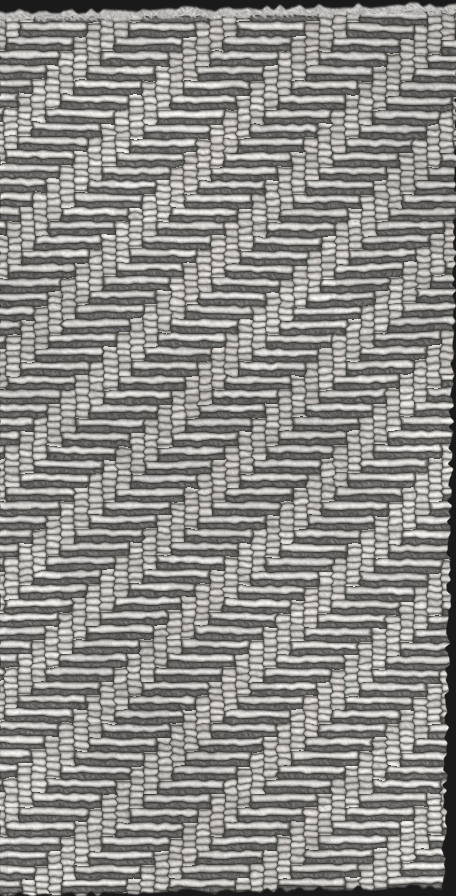
A Shadertoy shader for this texture:

```glsl
// Woven wool rug: diagonal bands of bead stitches between light and dark bars.

const vec2 GRID = vec2(33.5, 64.0);   // stitch columns, pairs of rows
const float REPEAT = 8.0;             // columns in one repeat
const float BEAD_SPAN = 3.0;          // full bead columns in one repeat
const vec3 BACKDROP = vec3(0.10, 0.10, 0.10);
const vec3 GROOVE = vec3(0.21, 0.21, 0.195);
const vec3 DARK_WOOL = vec3(0.385, 0.38, 0.375);
const vec3 LIGHT_WOOL = vec3(0.87, 0.86, 0.85);
const vec3 WARM_WOOL = vec3(0.86, 0.835, 0.82);

float hash(vec2 p) {
    vec3 q = fract(vec3(p.xyx) * 0.1031);
    q += dot(q, q.yzx + 33.33);
    return fract((q.x + q.y) * q.z);
}

float noise(vec2 p) {
    vec2 i = floor(p), f = fract(p);
    f = f * f * (3.0 - 2.0 * f);
    return mix(mix(hash(i), hash(i + vec2(1, 0)), f.x),
               mix(hash(i + vec2(0, 1)), hash(i + vec2(1, 1)), f.x), f.y);
}

// Rounded height of a strand; t is 0 to 1 across its width
float strand(float t) {
    float v = t * 2.0 - 1.0;
    return 1.0 - v * v;
}

// Fade to zero at both ends of a span
float spanEnds(float t, float span, float soft) {
    return smoothstep(-0.06, soft, min(t, span - t));
}

// Plump short loops, two to a pair of rows, staggered between columns
vec3 beadStitch(vec2 g, float fibre) {
    float column = floor(g.x);
    float y = g.y * 2.0 + 0.5 * mod(column, 2.0) + 0.3 * hash(vec2(column, floor(g.y / 6.0)));
    vec2 id = vec2(column, floor(y));
    vec2 v = vec2(fract(g.x), fract(y)) * 2.0 - 1.0;
    float x2 = v.x * v.x;
    float body = max(1.0 - 0.85 * v.y * v.y - 0.75 * x2 * x2 * x2, 0.0);
    vec3 wool = mix(WARM_WOOL, LIGHT_WOOL, hash(vec2(column, 7.0)));
    wool *= 0.89 + 0.15 * hash(id) + 0.18 * (fibre - 0.5);
    return mix(GROOVE * 1.5, wool, body);
}

// Long floats: a light strand above a darker speckled one
vec3 barStitch(vec2 g, float along, float span, float fibre) {
    const float SPLIT = 0.43;
    float v = fract(g.y);
    float row = floor(g.y);
    float ends = spanEnds(along, span, 0.3);
    float darkBody = strand(min(v / SPLIT, 1.0)) * ends;
    float lightBody = strand(max((v - SPLIT) / (1.0 - SPLIT), 0.0)) * ends;
    vec3 light = LIGHT_WOOL * (0.95 + 0.1 * hash(vec2(row, floor(g.x / 4.0))));
    light *= 1.0 + 0.16 * (fibre - 0.5);
    vec3 dark = DARK_WOOL * (0.72 + 0.7 * fibre);
    vec3 color = mix(GROOVE * 1.1, dark, darkBody);
    return mix(color, light, lightBody);
}

// Coverage of the rug, with a frayed outline
float rugMask(vec2 uv, float pixel) {
    float frayX = (noise(vec2(uv.y * 170.0, 3.0)) - 0.5) * 0.012;
    float frayY = (noise(vec2(uv.x * 70.0, 9.0)) - 0.5) * 0.006;
    float right = mix(0.972, 1.006, uv.y) + frayX - uv.x;
    float left = uv.x + 0.001 - frayX * 0.4;
    float top = mix(0.986, 0.995, uv.x) + frayY - uv.y;
    float bottom = uv.y - mix(0.001, 0.011, uv.x) - frayY;
    float inside = min(min(left, right), min(top, bottom));
    return smoothstep(-pixel, pixel, inside);
}

void mainImage(out vec4 fragColor, in vec2 fragCoord) {
    vec2 uv = fragCoord / iResolution.xy;

    // Hand-made bend of rows and columns, then uneven yarn edges
    vec2 bend = vec2(noise(uv * vec2(3.0, 7.0)), noise(uv * vec2(3.0, 6.0) + 20.0)) - 0.5;
    vec2 g = uv * GRID + bend * vec2(0.4, 0.5) - vec2(0.48, 0.25);
    vec2 wobble = vec2(noise(g * vec2(1.5, 3.0) + 40.0), noise(g * vec2(1.8, 2.0) + 80.0)) - 0.5;
    g += wobble * vec2(0.22, 0.16);

    // Yarn twist and fuzz
    float twist = noise(vec2(g.x * 6.0 + g.y * 4.0, g.y * 5.0));
    float fibre = mix(twist, noise(g * vec2(10.0, 10.0)), 0.45);

    // Each pair of rows moves the repeat one column to the right;
    // bars reach one column further over the bead band
    float along = mod(g.x - floor(g.y) - 1.0, REPEAT);
    vec3 color = along < BEAD_SPAN
        ? beadStitch(g, fibre)
        : barStitch(g, along - BEAD_SPAN, REPEAT - BEAD_SPAN, fibre);

    // Broad light variation and fluffy top hem
    color *= 0.96 + 0.13 * noise(uv * vec2(3.0, 6.0) + 5.0);
    float hemLine = mix(0.977, 0.986, uv.x) + 0.008 * (twist - 0.5);
    float hem = smoothstep(hemLine - 0.003, hemLine + 0.003, uv.y);
    color = mix(color, LIGHT_WOOL * (0.68 + 0.35 * fibre), hem);

    color = mix(BACKDROP, color, rugMask(uv, 1.0 / iResolution.x));
    fragColor = vec4(color, 1.0);
}
```
